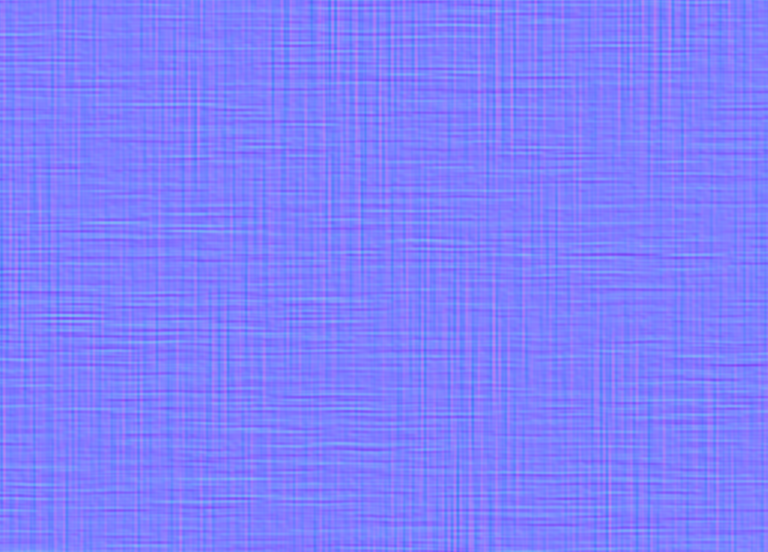
A WebGL 2 fragment shader for this texture map:

```glsl
#version 300 es
precision highp float;
// Draws a tangent-space normal map of fine linen with crossed, uneven threads.

uniform vec2 u_resolution;
out vec4 outColor;

const float SAMPLE_STEP = 0.6 / 368.0; // slope sampling distance, in canvas heights
const float RELIEF = 0.62;             // steepness of the cloth surface

// Integer hash of a lattice cell, returned in 0..1.
float hash(vec2 cell) {
    uvec2 q = uvec2(ivec2(cell)) * uvec2(1597334673u, 3812015801u);
    uint h = (q.x ^ q.y) * 1597334673u;
    h = (h ^ (h >> 16)) * 2246822519u;
    h ^= h >> 13;
    return float(h >> 8) / 16777215.0;
}

// Smooth thickness along one thread; every thread starts at its own offset.
float threadProfile(float along, float row, float seed) {
    float x = along + 37.0 * hash(vec2(row, seed));
    float cell = floor(x);
    float t = smoothstep(0.0, 1.0, x - cell);
    vec2 id = vec2(cell, row + seed * 1000.0);
    return mix(hash(id), hash(id + vec2(1.0, 0.0)), t);
}

// Streaky noise: neighbouring threads blended across their direction.
float strands(vec2 p, vec2 frequency, float seed) {
    vec2 q = p * frequency;
    float row = floor(q.y);
    float t = smoothstep(0.0, 1.0, q.y - row);
    return mix(threadProfile(q.x, row, seed),
               threadProfile(q.x, row + 1.0, seed), t);
}

// Horizontal threads: thin, slightly wavering, in several thicknesses.
float weftHeight(vec2 p) {
    p.y += 0.0022 * strands(p, vec2(14.0, 16.0), 1.0);
    float strength = mix(0.5, 1.5, strands(p, vec2(3.0, 22.0), 2.0));
    float threads = 0.60 * strands(p, vec2(10.0, 190.0), 3.0)
                  + 0.42 * strands(p, vec2(6.0, 125.0), 4.0);
    return strength * (threads - 0.5) + 0.2 * strands(p, vec2(3.0, 45.0), 5.0);
}

// Vertical threads: longer and straighter, fading in and out in patches.
float warpHeight(vec2 p) {
    vec2 q = p.yx;
    float strength = mix(0.4, 1.6, strands(q, vec2(3.0, 9.0), 6.0));
    float threads = 0.64 * strands(q, vec2(4.0, 185.0), 7.0)
                  + 0.45 * strands(q, vec2(7.0, 120.0), 8.0);
    return strength * (threads - 0.5);
}

// Short fibres that roughen the threads.
float fibreGrain(vec2 p) {
    return 0.24 * strands(p, vec2(85.0, 140.0), 9.0)
         + 0.16 * strands(p.yx, vec2(45.0, 170.0), 10.0);
}

// Complete cloth surface.
float clothHeight(vec2 p) {
    return weftHeight(p) + warpHeight(p) + fibreGrain(p);
}

// Surface normal from central differences of the cloth height.
vec3 clothNormal(vec2 p, float stepSize, float relief) {
    vec2 e = vec2(stepSize, 0.0);
    vec2 slope = vec2(clothHeight(p + e.xy) - clothHeight(p - e.xy),
                      clothHeight(p + e.yx) - clothHeight(p - e.yx));
    return normalize(vec3(-relief * slope, 1.0));
}

void main() {
    vec2 p = gl_FragCoord.xy / u_resolution.y;
    vec3 normal = clothNormal(p, SAMPLE_STEP, RELIEF);
    outColor = vec4(0.5 + 0.5 * normal, 1.0);
}
```
